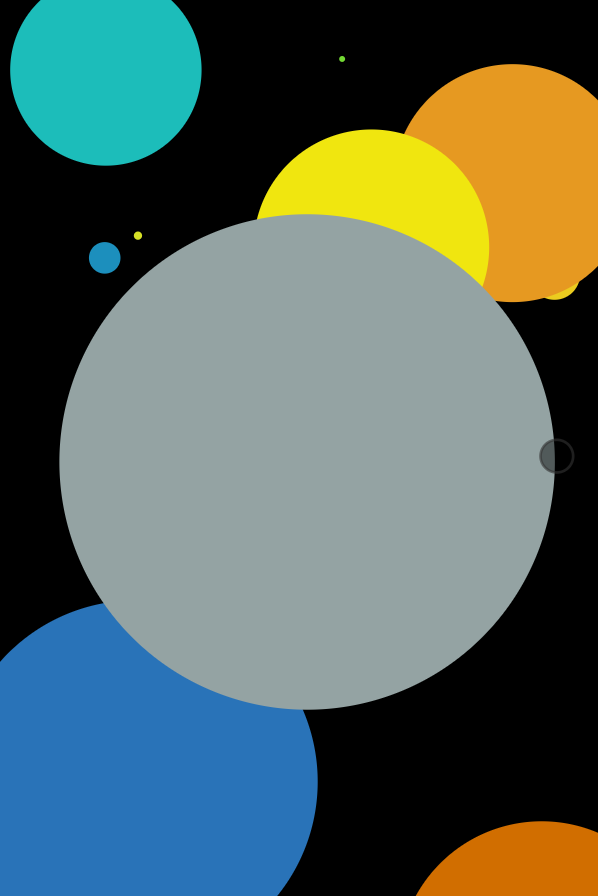
Reproduce this background procedurally as a Shadertoy shader.

```glsl
// Flat coloured discs overlapping on black, with a small translucent ring.
// Each disc is a circle distance function, painted back to front in a loop;
// lengths are in canvas heights, with the origin at the lower left.

const vec3 BACKGROUND = vec3(0.0);
const float DESIGN_ASPECT = 2.0 / 3.0;
const int DISC_COUNT = 10;

// Centre x, centre y, radius
const vec3 DISCS[DISC_COUNT] = vec3[](
    vec3(0.1178, 0.9219, 0.1068),  // teal
    vec3(0.3815, 0.9342, 0.0033),  // green dot
    vec3(0.6185, 0.6940, 0.0286),  // gold sliver
    vec3(0.5716, 0.7956, 0.1328),  // orange
    vec3(0.4141, 0.7240, 0.1315),  // yellow
    vec3(0.1536, 0.7370, 0.0046),  // lime dot
    vec3(0.1165, 0.7122, 0.0176),  // small blue
    vec3(0.1517, 0.1276, 0.2025),  // large blue
    vec3(0.3424, 0.4844, 0.2765),  // grey
    vec3(0.6042, -0.0768, 0.1602)  // burnt orange
);

const vec3 DISC_COLORS[DISC_COUNT] = vec3[](
    vec3(0.11, 0.74, 0.73),
    vec3(0.45, 0.85, 0.20),
    vec3(0.92, 0.80, 0.12),
    vec3(0.90, 0.60, 0.13),
    vec3(0.94, 0.90, 0.06),
    vec3(0.84, 0.88, 0.15),
    vec3(0.11, 0.56, 0.74),
    vec3(0.16, 0.45, 0.72),
    vec3(0.58, 0.64, 0.64),
    vec3(0.82, 0.43, 0.00)
);

const vec3 RING = vec3(0.6211, 0.4909, 0.0182);
const float RING_HALF_WIDTH = 0.0015;
const vec3 RING_COLOR = vec3(0.20);
const float RING_OPACITY = 0.6;
const float RING_SHADE = 0.45;

float circleDistance(vec2 point, vec3 circle) {
    return length(point - circle.xy) - circle.z;
}

// Antialiased coverage of the region where the distance is negative
float coverage(float signedDistance, float pixel) {
    return clamp(0.5 - signedDistance / pixel, 0.0, 1.0);
}

void mainImage(out vec4 fragColor, in vec2 fragCoord) {
    float pixel = 1.0 / iResolution.y;
    vec2 point = fragCoord * pixel;
    point.x += 0.5 * (DESIGN_ASPECT - iResolution.x * pixel);

    // Discs, back to front
    vec3 color = BACKGROUND;
    for (int i = 0; i < DISC_COUNT; i++) {
        float disc = coverage(circleDistance(point, DISCS[i]), pixel);
        color = mix(color, DISC_COLORS[i], disc);
    }

    // Shaded interior and thin outline of the ring
    float ringDistance = circleDistance(point, RING);
    float outline = coverage(abs(ringDistance) - RING_HALF_WIDTH, pixel);
    color *= 1.0 - RING_SHADE * coverage(ringDistance, pixel);
    color = mix(color, RING_COLOR, RING_OPACITY * outline);

    fragColor = vec4(color, 1.0);
}
```
